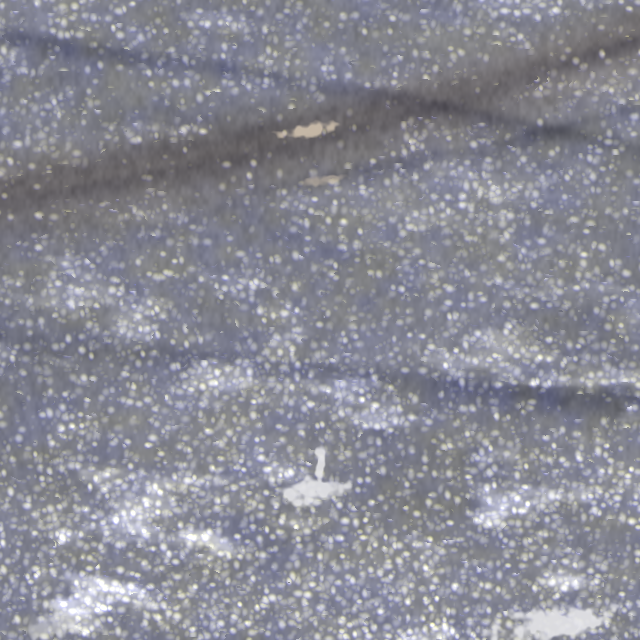
Give the GLSL for this texture, as a WebGL 1 fragment shader.

```glsl
precision highp float;
// Blurred grey ground with pale frost grains, soft dark creases and a brown band.
uniform vec2 u_resolution;

#define GRAIN_CELLS 84.0
#define FINE_CELLS 128.0
#define GRAIN_GAIN 0.36
#define MOTTLE_GAIN 0.10
#define CREASE_GAIN 0.13
#define FRINGE vec2(0.0008, 0.0022)
#define GROUND vec3(0.515, 0.518, 0.535)
#define COOL_TINT vec3(-0.018, -0.014, 0.030)
#define BROWN vec3(0.455, 0.435, 0.435)
#define FROST vec3(0.90, 0.90, 0.91)
#define TAN vec3(0.83, 0.77, 0.69)

vec3 hash3(vec2 cell) {
  vec3 q = fract(cell.xyx * vec3(0.1031, 0.1030, 0.0973));
  q += dot(q, q.yxz + 33.33);
  return fract((q.xxy + q.yzz) * q.zyx);
}

float noise(vec2 p) {
  vec2 cell = floor(p), f = fract(p);
  f = f * f * (3.0 - 2.0 * f);
  float low = mix(hash3(cell).x, hash3(cell + vec2(1.0, 0.0)).x, f.x);
  float high = mix(hash3(cell + vec2(0.0, 1.0)).x, hash3(cell + 1.0).x, f.x);
  return mix(low, high, f.y);
}

float fbm(vec2 p) {
  float sum = 0.0, gain = 0.53;
  for (int i = 0; i < 4; i++) {
    sum += gain * noise(p);
    p = p * 2.03 + 17.3;
    gain *= 0.5;
  }
  return sum;
}

// Brightest soft grain near p; density is the share of occupied cells.
float grains(vec2 p, float cells, float density) {
  vec2 q = p * cells, home = floor(q);
  float light = 0.0;
  for (int j = -1; j <= 1; j++) {
    for (int i = -1; i <= 1; i++) {
      vec2 cell = home + vec2(float(i), float(j));
      vec3 place = hash3(cell + cells);
      vec3 look = hash3(cell + cells + 211.0);
      vec2 d = q - cell - place.xy;
      d.x += 0.25 * d.y * (look.x - 0.5);
      d *= mix(vec2(0.80, 1.20), vec2(1.25, 0.82), look.y);
      float radius = mix(0.48, 0.82, look.z);
      float shape = 1.0 - smoothstep(0.12, radius, length(d));
      float power = mix(0.35, 1.0, look.x * look.x);
      light = max(light, shape * power * step(place.z, density));
    }
  }
  return light;
}

float frostGrains(vec2 p, float density) {
  return grains(p, GRAIN_CELLS, density)
       + 0.42 * grains(p + 3.7, FINE_CELLS, density * 0.8);
}

// Soft line along y = k.x + k.y x + k.z x^2, sharper on its upper side.
float crease(vec2 p, vec3 k, float width) {
  float d = (p.y - k.x - p.x * (k.y + k.z * p.x)) / width;
  d *= d > 0.0 ? 1.3 : 0.75;
  return exp(-d * d);
}

// Ragged pale flake, elongated along its gentle slope.
float flake(vec2 p, vec2 centre, vec2 size) {
  vec2 d = p - centre;
  d.y -= 0.12 * d.x;
  float ragged = 0.9 * (noise(p * 75.0) - 0.5) + 0.5 * (noise(p * 150.0) - 0.5);
  return 1.0 - smoothstep(0.45, 1.15, length(d / size) + ragged);
}

void main() {
  vec2 p = gl_FragCoord.xy / u_resolution;
  vec2 flow = p + vec2(0.0, 0.10 * p.x);
  vec2 bent = p + vec2(0.0, 0.022 * (fbm(p * vec2(5.0, 3.0)) - 0.5));

  // Broad layers and fine mottling
  float streak = fbm(flow * vec2(3.0, 11.0) + 4.0);
  float clump = fbm(flow * vec2(9.0, 22.0) + 31.0);
  float mottle = 0.6 * noise(p * vec2(115.0, 70.0)) + 0.4 * noise(p * vec2(210.0, 130.0));
  float band = crease(bent, vec3(0.705, 0.15, 0.09), 0.062);
  float lower = 1.0 - smoothstep(0.0, 0.65, p.y);
  vec3 color = mix(GROUND, BROWN, 0.8 * band);
  color += 0.15 * (streak - 0.5) + MOTTLE_GAIN * (mottle - 0.5);
  color += COOL_TINT * (1.0 - band) * (2.0 * noise(p * vec2(28.0, 38.0) + 9.0) - 0.35);

  // Dark creases
  float fold = 0.75 * crease(bent, vec3(0.945, -0.12, -0.06), 0.016);
  fold += 0.45 * crease(bent, vec3(0.685, 0.15, 0.10), 0.014);
  fold += 0.35 * crease(bent, vec3(0.710, 0.22, 0.00), 0.016);
  fold += 0.60 * crease(bent, vec3(0.640, 0.13, 0.06), 0.013) * smoothstep(0.3, 0.6, p.x);
  fold += crease(bent, vec3(0.475, -0.11, 0.00), 0.022) * mix(0.45, 1.0, p.x);
  color -= CREASE_GAIN * fold * vec3(1.0, 0.98, 0.82);

  // Frost grains, with blue light shifted to form a cool lower fringe
  float density = 0.40 + 0.85 * (clump - 0.5) + 0.6 * (streak - 0.5) + 0.18 * lower;
  density = clamp(density - 0.32 * band - 0.22 * fold, 0.04, 0.85);
  float warm = frostGrains(p, density);
  float cool = frostGrains(p + FRINGE, density);
  float gain = GRAIN_GAIN * mix(0.85, 1.1, lower);
  color += gain * vec3(warm, warm * 0.99, mix(warm, cool, 0.65) * 0.92);
  color += 0.22 * smoothstep(0.56, 0.80, clump) * (0.35 + lower) * (1.0 - band);

  // Larger flakes and a thin upright wisp
  float white = max(flake(p, vec2(0.485, 0.232), vec2(0.055, 0.020)),
                    flake(p, vec2(0.870, 0.025), vec2(0.110, 0.027)));
  white = max(white, flake(p, vec2(0.500, 0.270), vec2(0.007, 0.038)));
  white = max(white, 0.55 * flake(p, vec2(0.090, 0.025), vec2(0.050, 0.018)));
  float pale = max(flake(p, vec2(0.485, 0.797), vec2(0.055, 0.010)),
                   0.6 * flake(p, vec2(0.510, 0.720), vec2(0.040, 0.008)));
  color = mix(color, FROST, 0.9 * white);
  color = mix(color, TAN, 0.85 * pale);
  gl_FragColor = vec4(clamp(color, 0.0, 1.0), 1.0);
}
```
